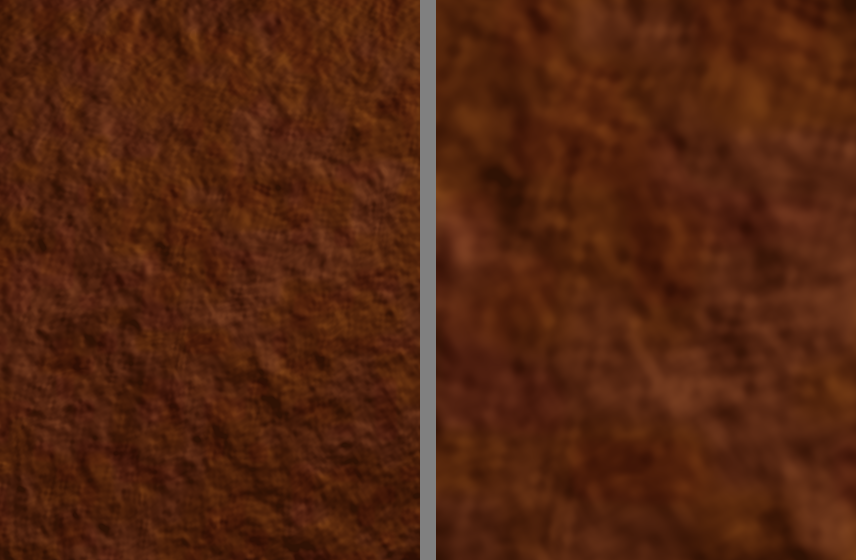
Left: the whole. Right: its middle third, enlarged.
Reproduce this texture procedurally as a WebGL 1 fragment shader.

```glsl
precision highp float;
// Rough brown plaster in dim, warm light: a noise height field is shaded by
// its slope towards a lamp beyond the upper right corner, so the ridges turn
// from steep at the right to flat at the bottom. Pits and dusty tints on top.

uniform vec2 u_resolution;

float hash(vec2 cell) {
  return fract(sin(dot(cell, vec2(127.1, 311.7))) * 43758.5453);
}

float noise(vec2 p) {
  vec2 cell = floor(p);
  vec2 f = fract(p);
  f = f * f * f * (f * (f * 6.0 - 15.0) + 10.0);
  float low = mix(hash(cell), hash(cell + vec2(1.0, 0.0)), f.x);
  float high = mix(hash(cell + vec2(0.0, 1.0)), hash(cell + vec2(1.0, 1.0)), f.x);
  return mix(low, high, f.y);
}

// Lumps of plaster, from coarse to fine; each octave is turned to hide the grid.
float plasterHeight(vec2 p) {
  mat2 turn = mat2(0.8, 0.6, -0.6, 0.8);
  float height = 0.0;
  float weight = 0.5;
  p = turn * p * 18.0;
  for (int i = 0; i < 4; i++) {
    height += weight * noise(p);
    p = turn * p * 1.95 + 17.3;
    weight *= 0.58;
  }
  return height;
}

void main() {
  vec2 p = gl_FragCoord.xy / u_resolution.y;
  float across = gl_FragCoord.x / u_resolution.x;

  // Relief: slopes that fall towards the lamp are lit
  vec2 warped = p + 0.012 * vec2(noise(p * 14.0), noise(p * 14.0 + 40.0));
  vec2 toLamp = normalize(vec2(0.98, 1.02) - p);
  float relief = plasterHeight(warped - 0.004 * toLamp)
               - plasterHeight(warped + 0.005 * toLamp);

  // Slow fall-off of the light, dimmer at the bottom and the lower right edge
  float light = mix(-0.13, 0.07, smoothstep(0.0, 0.6, p.y));
  light += 0.3 * (across - 0.45) * (p.y - 0.25);
  light -= 0.08 * smoothstep(0.8, 1.0, across) * (1.0 - p.y);
  light += 0.16 * (noise(p * 5.0 + 9.0) - 0.5);

  // Scattered shadowed pits, denser towards the left
  float pitField = noise(warped * vec2(20.0, 25.0) + 63.0) * 0.7
                 + noise(warped * 48.0 + 21.0) * 0.3;
  float pits = smoothstep(0.66, 0.86, pitField + 0.05 * (1.0 - across));

  float tone = 0.53 + 2.3 * relief + light - 0.25 * pits;
  tone = clamp(tone, 0.0, 1.15);

  vec3 umber = vec3(0.19, 0.07, 0.015);
  vec3 ochre = vec3(0.44, 0.22, 0.07);
  vec3 color = mix(umber, ochre, pow(vec3(tone), vec3(1.0, 1.2, 1.2)));

  // Blotches of mauve dust and rust, with most dust at the middle left
  float leftDust = exp(-9.0 * dot(p - vec2(0.08, 0.55), p - vec2(0.08, 0.55)));
  float blotch = noise(p * 23.0 + 5.0) * 0.6 + noise(p * 9.0 + 31.0) * 0.4;
  float dust = smoothstep(0.45, 0.8, blotch + 0.22 * leftDust);
  color += dust * tone * vec3(0.0, 0.002, 0.045);
  color.g -= 0.012 * smoothstep(0.5, 0.8, noise(p * 26.0 + 77.0));

  gl_FragColor = vec4(color, 1.0);
}
```
